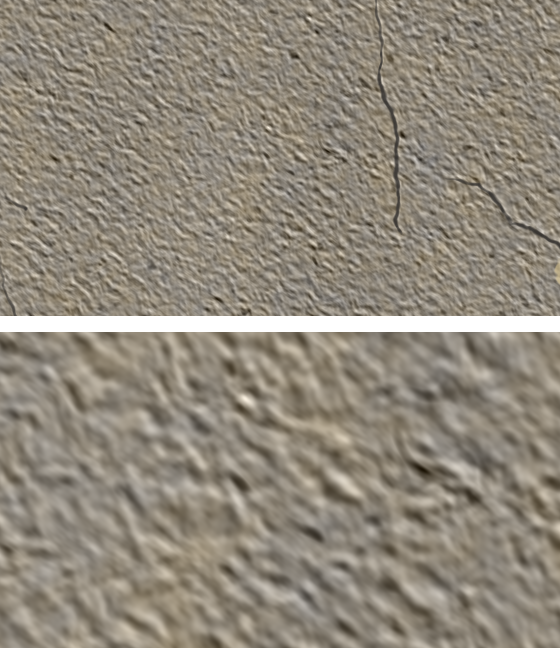
Top: the whole. Bottom: its middle third, enlarged.
This texture is drawn by a Shadertoy shader. Its source:

```glsl
const vec3  BASE_COLOR   = vec3(0.562, 0.531, 0.478);
const vec3  OCHRE_TINT   = vec3(0.045, 0.022, -0.025);
const vec3  CHIP_COLOR   = vec3(0.74, 0.68, 0.54);
const vec3  CRACK_COLOR  = vec3(0.19, 0.18, 0.17);
const float GRAIN_ANGLE  = -0.72;            // grains run down to the right
const vec2  GRAIN_FREQ   = vec2(27.0, 47.0); // along and across the grain
const vec2  LIGHT_STEP   = vec2(0.0022, 0.0044);
const float RELIEF_GAIN  = 0.31;
const float PIT_DEPTH    = 0.20;
const float CRACK_DEPTH  = 0.85;
const float LIP_GAIN     = 0.13;
const vec2  LIP_OFFSET   = vec2(0.004, 0.010);

// Crack nodes: x, y, half width; a zero width starts a new crack
const vec3 MAIN_CRACK[9] = vec3[9](
    vec3(1.185, 1.010, 0.0040), vec3(1.208, 0.884, 0.0035),
    vec3(1.200, 0.734, 0.0060), vec3(1.238, 0.653, 0.0095),
    vec3(1.257, 0.560, 0.0065), vec3(1.252, 0.468, 0.0070),
    vec3(1.266, 0.375, 0.0055), vec3(1.252, 0.306, 0.0085),
    vec3(1.264, 0.260, 0.0030));
const vec3 SIDE_CRACKS[11] = vec3[11](
    vec3(1.412, 0.437, 0.0015), vec3(1.516, 0.417, 0.0060),
    vec3(1.586, 0.352, 0.0065), vec3(1.620, 0.287, 0.0030),
    vec3(1.678, 0.282, 0.0060), vec3(1.790, 0.208, 0.0070),
    vec3(-0.01, 0.392, 0.0000), vec3(0.080, 0.340, 0.0060),
    vec3(-0.01, 0.260, 0.0000), vec3(0.012, 0.100, 0.0030),
    vec3(0.055, -0.01, 0.0050));

// Integer hash: a random vector in -1..1 per cell
vec2 cellVector(vec2 cell) {
    uvec2 q = uvec2(ivec2(cell)) * uvec2(1597u, 3812u) + 7919u;
    q = q * 1664525u + 1013904223u;
    q.x += q.y * 1664525u;
    q.y += q.x * 1664525u;
    q ^= q >> 16u;
    q.x += q.y * 1664525u;
    q.y += q.x * 1664525u;
    q ^= q >> 16u;
    return vec2(q & 65535u) / 32767.5 - 1.0;
}

float gradientNoise(vec2 p) {
    vec2 i = floor(p), f = p - i;
    vec2 u = f * f * f * (f * (f * 6.0 - 15.0) + 10.0);
    vec2 e = vec2(1.0, 0.0);
    float a = dot(cellVector(i), f);
    float b = dot(cellVector(i + e.xy), f - e.xy);
    float c = dot(cellVector(i + e.yx), f - e.yx);
    float d = dot(cellVector(i + 1.0), f - 1.0);
    return mix(mix(a, b, u.x), mix(c, d, u.x), u.y);
}

// Position in grain space, slightly bent to break up the regular lattice
vec2 grainSpace(vec2 p) {
    p += 0.012 * vec2(gradientNoise(p * 13.0), gradientNoise(p * 13.0 + 31.7));
    float c = cos(GRAIN_ANGLE), s = sin(GRAIN_ANGLE);
    return vec2(c * p.x + s * p.y, c * p.y - s * p.x) * GRAIN_FREQ;
}

float plasterHeight(vec2 p) {
    vec2 g = grainSpace(p);
    return gradientNoise(g)
         + 0.62 * gradientNoise(g * 1.87 + 17.3)
         + 0.22 * gradientNoise(g * 3.30 + 41.9);
}

// Coverage of one crack segment whose width changes along its length
float segmentMask(vec2 p, vec3 a, vec3 b, float soft) {
    if (b.z == 0.0) return 0.0;
    vec2 ab = b.xy - a.xy;
    float t = clamp(dot(p - a.xy, ab) / dot(ab, ab), 0.0, 1.0);
    float width = mix(a.z, b.z, t) * (1.0 + 0.9 * gradientNoise(p * 38.0));
    float d = length(p - a.xy - ab * t);
    return (1.0 - smoothstep(width * 0.25, width + soft, d)) * clamp(width / 0.0055, 0.0, 1.0);
}

float crackMask(vec2 p, float soft) {
    p += 0.014 * vec2(gradientNoise(p * 24.0), gradientNoise(p * 24.0 + 9.4));
    float mask = 0.0;
    for (int i = 0; i < 8; i++)
        mask = max(mask, segmentMask(p, MAIN_CRACK[i], MAIN_CRACK[i + 1], soft));
    for (int i = 0; i < 10; i++)
        mask = max(mask, segmentMask(p, SIDE_CRACKS[i], SIDE_CRACKS[i + 1], soft));
    return mask;
}

void mainImage(out vec4 fragColor, in vec2 fragCoord) {
    vec2 p = fragCoord / iResolution.y;
    float pixel = 1.0 / iResolution.y;

    // Raking light over the rough plaster
    float slope = plasterHeight(p - LIGHT_STEP) - plasterHeight(p + LIGHT_STEP);
    float roughness = 1.0 + 0.55 * gradientNoise(p * 9.0 + 5.1);
    float tone = RELIEF_GAIN * roughness * slope;

    // Scattered shadowed pits
    float pit = gradientNoise(grainSpace(p) * 0.8 + 73.0);
    tone -= PIT_DEPTH * smoothstep(0.24, 0.52, pit);

    // Broad stains and fine tint changes
    tone += 0.035 * gradientNoise(p * 2.3 + 3.0);
    float tint = gradientNoise(p * 7.0 + 60.0) + 0.8 * gradientNoise(p * 29.0);
    vec3 color = BASE_COLOR + tone + OCHRE_TINT * tint;

    // Pale chip at the right edge
    vec2 chipPos = (p - vec2(1.775, 0.14)) / vec2(0.020, 0.042);
    float chip = length(chipPos) + 0.5 * gradientNoise(p * 45.0);
    color = mix(CHIP_COLOR + 0.4 * tone, color, smoothstep(0.65, 1.05, chip));

    // Cracks with a lit lip on the upper side
    color += LIP_GAIN * crackMask(p - LIP_OFFSET, 0.005);
    color = mix(color, CRACK_COLOR, CRACK_DEPTH * crackMask(p, max(pixel, 0.0025)));

    fragColor = vec4(clamp(color, 0.0, 1.0), 1.0);
}
```
